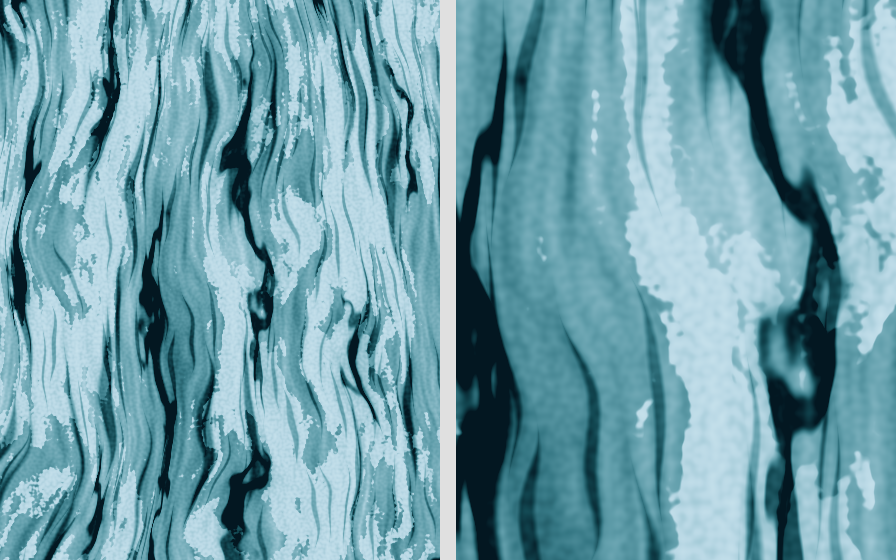
Left, the full canvas; right, a detail of the centre.
Write a Shadertoy shader that draws this texture.

```glsl
#define INK   vec3(0.01, 0.09, 0.13)
#define DEEP  vec3(0.07, 0.28, 0.32)
#define TEAL  vec3(0.21, 0.47, 0.52)
#define ICE   vec3(0.38, 0.62, 0.67)
#define PALE  vec3(0.54, 0.73, 0.78)
#define SNOW  vec3(0.73, 0.85, 0.90)
#define CREVASSE_GAP 0.125
#define SPREAD 0.3
#define SNOW_BIAS 0.16
#define RELIEF 0.6

float hash(vec2 p) {
    vec3 q = fract(p.xyx * 0.1031);
    q += dot(q, q.yzx + 33.33);
    return fract((q.x + q.y) * q.z);
}

float cornerSlope(vec2 cell, vec2 offset) {
    float a = 6.2832 * hash(cell);
    return dot(vec2(cos(a), sin(a)), offset);
}

// Gradient noise scaled to a deviation of about one
float noise(vec2 p) {
    vec2 i = floor(p), f = p - i;
    vec2 w = f * f * f * (f * (f * 6.0 - 15.0) + 10.0);
    vec2 e = vec2(1.0, 0.0);
    float low = mix(cornerSlope(i, f), cornerSlope(i + e, f - e), w.x);
    float high = mix(cornerSlope(i + e.yx, f - e.yx), cornerSlope(i + 1.0, f - 1.0), w.x);
    return 4.6 * mix(low, high, w.y);
}

// x runs across the strands, y along them; strands fan out downwards
vec2 flowCoords(vec2 p, float middle) {
    vec2 q = vec2((p.x - middle) * (1.0 - SPREAD + SPREAD * p.y), p.y);
    q.x += 0.010 * sin(5.0 * q.y + 9.0 * q.x) + 0.004 * sin(14.0 * q.y - 21.0 * q.x);
    q.x += 0.013 * noise(q * vec2(6.0, 3.0) + 3.7);
    q.x += 0.004 * noise(q * vec2(17.0, 8.0) + 9.1);
    return q;
}

float relief(vec2 q) {
    return 0.8 * noise(q * vec2(21.0, 3.0) + 40.0)
         + 0.7 * noise(q * vec2(48.0, 7.0) + 50.0)
         + 0.3 * noise(q * vec2(105.0, 17.0) + 60.0);
}

// Long ragged crevasses: x = dark core, y = wide shadow
vec2 crevasses(vec2 q) {
    float ragged = 0.05 * noise(q * vec2(32.0, 9.0)) + 0.03 * noise(q * vec2(80.0, 24.0));
    float across = q.x / CREVASSE_GAP + ragged;
    vec2 result = vec2(0.0);
    for (int k = -1; k <= 1; k++) {
        float id = floor(across) + float(k);
        float row = id * 3.0 + 0.5;
        float centre = id + 0.3 + 0.4 * hash(vec2(id, 5.0)) + 0.07 * noise(vec2(q.y * 3.0, row + 90.0));
        float d = across - centre;
        float open = smoothstep(-0.9, 0.9, noise(vec2(q.y * 3.4 + 11.0, row)));
        float core = smoothstep(-0.02, 0.03, 0.075 * open - abs(d)) * smoothstep(0.0, 0.3, open);
        float shadow = open * exp(-d * d / (d > 0.0 ? 0.045 : 0.018));
        result = max(result, vec2(core, shadow));
    }
    return result;
}

// Tapered slits, one per stretched cell: x = dark core, y = soft rim
vec2 slits(vec2 q, vec2 scale, float seed) {
    vec2 p = q * scale, base = floor(p), result = vec2(0.0);
    for (int j = -1; j <= 1; j++)
    for (int i = -1; i <= 1; i++) {
        vec2 cell = base + vec2(i, j);
        float chance = hash(cell + seed);
        vec2 jitter = vec2(hash(cell + seed + 17.0), hash(cell + seed + 31.0));
        vec2 d = p - cell - jitter;
        d.x += (jitter.y - 0.5) * 0.5 * d.y + 0.05 * sin(9.0 * d.y + 6.0 * chance);
        float halfWidth = (0.05 + 0.12 * jitter.x) * (1.0 - d.y * d.y / 0.28);
        float edge = halfWidth - abs(d.x);
        vec2 slit = vec2(smoothstep(-0.04, 0.06, edge), smoothstep(-0.15, 0.05, edge));
        result = max(result, slit * step(chance, 0.55));
    }
    return result;
}

// Tone 0 to 5 walks from ink to snow
vec3 toneColour(float tone) {
    vec3 c = mix(INK, DEEP, clamp(tone, 0.0, 1.0));
    c = mix(c, TEAL, clamp(tone - 1.0, 0.0, 1.0));
    c = mix(c, ICE, clamp(tone - 2.0, 0.0, 1.0));
    c = mix(c, PALE, clamp(tone - 3.0, 0.0, 1.0));
    c = mix(c, SNOW, clamp(tone - 4.0, 0.0, 1.0));
    return c + clamp(tone - 5.0, 0.0, 0.8) * vec3(0.10, 0.07, 0.05);
}

void mainImage(out vec4 fragColor, in vec2 fragCoord) {
    vec2 p = fragCoord / iResolution.y;
    vec2 q = flowCoords(p, 0.5 * iResolution.x / iResolution.y);

    vec2 crevasse = crevasses(q);
    vec2 large = slits(q, vec2(17.0, 3.6), 3.0);
    vec2 small = slits(q, vec2(40.0, 8.0), 71.0);
    float light = RELIEF * (relief(q + vec2(0.004, 0.002)) - relief(q));
    float grain = noise(p * 170.0);

    // Bare ice with fine streaks along the flow
    float ice = 3.5 + 0.8 * light + 0.3 * noise(q * vec2(10.0, 2.0) + 20.0)
              + 0.2 * noise(q * vec2(95.0, 10.0)) + 0.1 * grain;

    // Snow lies in torn, sharp-edged flakes away from the crevasses
    float cover = SNOW_BIAS + 0.7 * noise(q * vec2(7.0, 1.8) + 70.0)
                + 0.8 * noise(q * vec2(20.0, 4.5) + 80.0)
                + 0.6 * noise(q * vec2(46.0, 11.0) + 30.0)
                + 0.4 * noise(q * vec2(100.0, 30.0) + 10.0) + 0.15 * grain;
    cover -= 1.6 * crevasse.y + 0.7 * large.y;
    float snow = 5.0 + 0.3 * light + 0.12 * grain;
    float tone = mix(ice, snow, smoothstep(-0.15, 0.3, cover));

    // Shadows, then the dark openings
    tone -= 1.0 * crevasse.y + 0.5 * large.y + 0.3 * small.y;
    tone -= 3.0 * crevasse.x + 2.2 * large.x + 1.5 * small.x;
    fragColor = vec4(toneColour(tone), 1.0);
}
```
